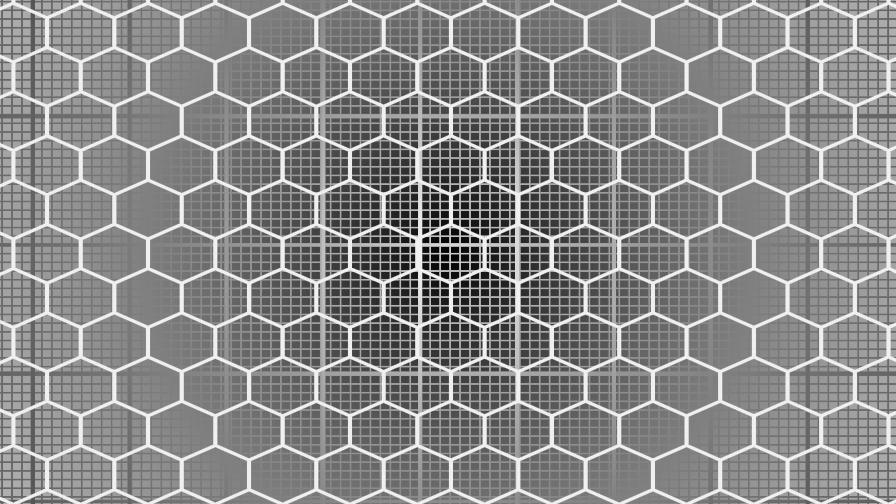
This pattern is drawn by a Shadertoy shader. Its source:

```glsl
// Draws white hexagon mesh over a fine grid that inverts against a dark radial gradient.

// Distance to the nearest border of a unit-wide, pointy-top hexagon tiling.
float hexEdge(vec2 p) {
    vec2 period = vec2(1.0, sqrt(3.0));
    vec2 a = mod(p, period) - 0.5 * period;
    vec2 b = mod(p - 0.5 * period, period) - 0.5 * period;
    vec2 cell = abs(dot(a, a) < dot(b, b) ? a : b);
    return 0.5 - max(cell.x, dot(cell, 0.5 * period));
}

// Smooth coverage of lines at whole coordinates, per axis.
vec2 gridLines(vec2 p, vec2 halfWidth, vec2 pixel) {
    vec2 dist = abs(fract(p + 0.5) - 0.5);
    return 1.0 - smoothstep(halfWidth - 0.5 * pixel, halfWidth + 0.5 * pixel, dist);
}

void mainImage(out vec4 fragColor, in vec2 fragCoord) {
    vec2 uv = fragCoord / iResolution.xy;
    vec2 pixel = 1.0 / iResolution.xy;

    // Dark centre easing toward light corners
    vec2 fromCentre = (uv - 0.5) * vec2(iResolution.x / iResolution.y, 1.0);
    float ground = 1.0 - exp(-1.15 * length(fromCentre));

    // Fine mesh, with sparse heavier lines
    vec2 meshScale = vec2(90.0, 58.0);
    vec2 mesh = gridLines((uv - vec2(0.469, 0.514)) * meshScale,
                          vec2(0.085, 0.095), pixel * meshScale);
    vec2 heavyScale = vec2(9.25, 3.93);
    vec2 heavy = gridLines((uv - vec2(0.469, 0.514)) * heavyScale,
                           vec2(0.0024, 0.0035) * heavyScale, pixel * heavyScale);
    float lines = max(0.8 * max(mesh.x, mesh.y), max(heavy.x, 0.85 * heavy.y));
    float shade = mix(ground, 1.0 - ground, lines);

    // Hexagon outlines, flattened vertically
    float edge = hexEdge((uv - vec2(0.5033, 0.4965)) * vec2(13.31, 9.87));
    float blur = 0.6 * fwidth(edge);
    float outline = 1.0 - smoothstep(0.031 - blur, 0.031 + blur, edge);
    shade = mix(shade, 0.94, outline);

    fragColor = vec4(vec3(shade), 1.0);
}
```
